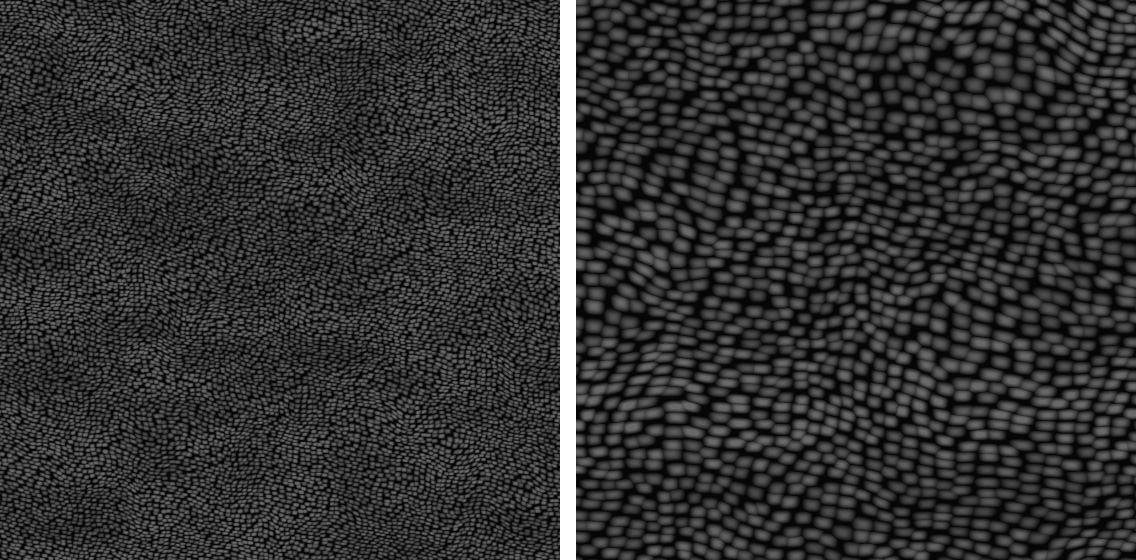
Left, the full canvas; right, a detail of the centre.
Write a Shadertoy shader that draws this texture.

```glsl
const vec2 GRAIN_COUNT = vec2(92.0, 130.0);
const float ROW_TILT = 0.24;
const vec2 JITTER = vec2(0.45, 0.42);
const vec2 HALF_SIZE = vec2(0.62, 0.56);
const float DARKEST = 0.022;
const float BRIGHTEST = 0.41;

float hash(vec2 p) {
    return fract(sin(dot(p, vec2(127.1, 311.7))) * 43758.5453);
}

float valueNoise(vec2 p) {
    vec2 cell = floor(p);
    vec2 f = fract(p);
    f = f * f * (3.0 - 2.0 * f);
    float low = mix(hash(cell), hash(cell + vec2(1.0, 0.0)), f.x);
    float high = mix(hash(cell + vec2(0.0, 1.0)), hash(cell + vec2(1.0, 1.0)), f.x);
    return mix(low, high, f.y);
}

// Bends the rows into shallow falling waves; one unit is one grain
vec2 warpRows(vec2 uv, vec2 count, float tilt) {
    vec2 p = uv * count;
    p.y += tilt * uv.x * count.y;
    p.y += 2.4 * valueNoise(uv * vec2(15.0, 12.0));
    p.y += 0.8 * valueNoise(uv * vec2(36.0, 30.0) + 17.0);
    p.x += 1.6 * valueNoise(uv * vec2(11.0, 19.0) + 41.0);
    return p;
}

// Height of a rounded brick: one at its center, zero at its rim
float brickHeight(vec2 d, vec2 halfSize) {
    vec2 q = d / halfSize;
    q *= q;
    return max(0.0, 1.0 - sqrt(dot(q * q, vec2(1.0)) + q.x * q.y * 0.6));
}

// Level bricks stepping down along tilted rows, lit from above
float grainLight(vec2 p, float shear) {
    float highest = 0.0;
    float light = 0.0;
    for (int j = -1; j <= 1; j++) {
        float row = floor(p.y) + float(j);
        float x = p.x + 0.7 * hash(vec2(row, 5.0));
        for (int i = -1; i <= 1; i++) {
            vec2 cell = vec2(floor(x) + float(i), row);
            vec2 random = vec2(hash(cell), hash(cell + 73.0));
            vec2 d = vec2(x, p.y) - cell - 0.5 - JITTER * (random - 0.5);
            d.y -= shear * d.x;
            float size = mix(0.88, 1.12, hash(cell + 11.0));
            float height = brickHeight(d, HALF_SIZE * vec2(size, 1.0));
            if (height > highest) {
                highest = height;
                float tone = mix(0.82, 1.16, hash(cell + 29.0));
                light = (0.38 * pow(height, 1.25) + 0.11 * d.y) * tone;
            }
        }
    }
    return light;
}

float leather(vec2 uv) {
    float shear = 0.8 * ROW_TILT * GRAIN_COUNT.y / GRAIN_COUNT.x;
    float light = grainLight(warpRows(uv, GRAIN_COUNT, ROW_TILT), shear);
    float mottling = mix(0.82, 1.18, valueNoise(uv * vec2(11.0, 19.0) + 7.0));
    return clamp(light * mottling, DARKEST, BRIGHTEST);
}

void mainImage(out vec4 fragColor, in vec2 fragCoord) {
    // Four samples soften the grain edges
    float shade = 0.0;
    for (int k = 0; k < 4; k++) {
        vec2 subpixel = vec2(float(k % 2), float(k / 2)) * 0.5 - 0.25;
        shade += 0.25 * leather((fragCoord + subpixel) / iResolution.y);
    }
    fragColor = vec4(vec3(shade), 1.0);
}
```
